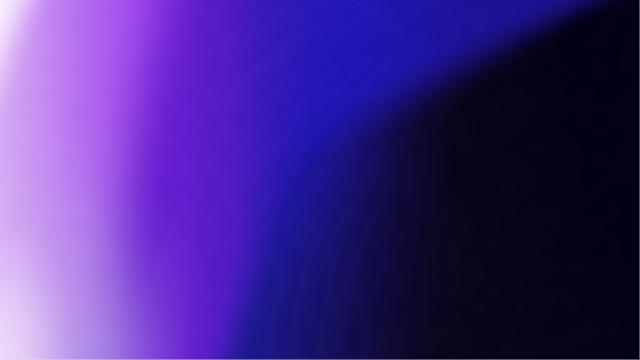
Write a WebGL 2 fragment shader that draws this background.

```glsl
#version 300 es
precision highp float;
// Soft leaning bands of light falling from white through orchid, violet and
// blue into near-black. Each band is a smoothstep across x whose centre and
// softness vary with height; arced streaks, mottling and a thin rim finish it.
uniform vec2 u_resolution;
out vec4 fragColor;

// 1 on the left of a soft vertical edge, 0 on its right.
float leftOf(float x, float centre, float halfWidth) {
    return 1.0 - smoothstep(centre - halfWidth, centre + halfWidth, x);
}

float hash(vec2 p) {
    return fract(sin(dot(p, vec2(12.99, 78.23))) * 43758.5);
}

float valueNoise(vec2 p) {
    vec2 cell = floor(p), f = fract(p);
    f = f * f * (3.0 - 2.0 * f);
    float low = mix(hash(cell), hash(cell + vec2(1, 0)), f.x);
    float high = mix(hash(cell + vec2(0, 1)), hash(cell + vec2(1, 1)), f.x);
    return mix(low, high, f.y);
}

// Blue field with the dark region below a slanted edge.
vec3 blueAndShadow(vec2 uv) {
    vec3 blue = mix(vec3(0.12, 0.10, 0.60), vec3(0.13, 0.087, 0.71), smoothstep(0.1, 0.7, uv.y));
    blue = mix(blue, vec3(0.11, 0.07, 0.57), smoothstep(0.5, 0.82, uv.x));
    vec3 black = mix(vec3(0.038, 0.022, 0.10), vec3(0.008, 0.003, 0.08),
                     smoothstep(0.65, 1.0, uv.x + 0.15 * (uv.y - 0.4)));

    float aboveEdge = uv.y - 1.0 - 0.8 * (uv.x - 0.97);
    float innerEdge = mix(-0.10, -0.03, smoothstep(0.65, 0.95, uv.x));
    float slant = 1.0 - smoothstep(innerEdge, 0.1, aboveEdge);
    float falloff = smoothstep(0.30 + 0.2 * uv.y, 0.74, uv.x);
    return mix(blue, black, slant * falloff);
}

void main() {
    vec2 uv = gl_FragCoord.xy / u_resolution;
    float x = uv.x, y = uv.y;
    vec3 color = blueAndShadow(uv);

    // Violet band: dims to the right, then ends on an edge sharper below.
    vec3 violet = mix(vec3(0.40, 0.115, 0.81), vec3(0.26, 0.105, 0.73), smoothstep(0.25, 0.44, x));
    float violetEdge = 0.353 + 0.19 * y - 0.1 * y * y;
    float violetSoft = 0.037 + 0.085 * y * y;
    color = mix(color, violet, leftOf(x, violetEdge, violetSoft));

    // Lavender haze over the foot of the violet.
    float haze = leftOf(x, 0.24, 0.1) * (1.0 - smoothstep(0.0, 0.5, y));
    color = mix(color, vec3(0.58, 0.42, 0.87), haze);

    // Orchid band with a straight leaning edge, paler at the bottom.
    vec3 orchid = mix(vec3(0.64, 0.50, 0.88), vec3(0.62, 0.27, 0.92), smoothstep(0.0, 0.7, y));
    color = mix(color, orchid, leftOf(x, 0.14 + 0.115 * y, 0.07));

    // Lilac wash along the left side.
    color = mix(color, vec3(0.86, 0.72, 0.96), leftOf(x, 0.095, 0.17));

    // White glows in the upper and lower left corners.
    float upperGlow = leftOf(x + 0.22 * (1.0 - y), 0.0375, 0.0475);
    float lowerGlow = 0.6 * (1.0 - smoothstep(0.0, 0.45, length(vec2(3.5 * x, y))));
    color = mix(color, vec3(0.99, 0.95, 1.0), max(upperGlow, lowerGlow));

    // Fine streaks along the arc of the shadow, and cloudy mottling.
    float across = x - 0.36 * y * y;
    float streaks = valueNoise(vec2(110.0 * across, 5.0 * y)) - 0.5;
    float streakZone = smoothstep(0.3, 0.42, x) * (1.0 - smoothstep(0.55, 0.7, x));
    float mottle = valueNoise(uv * vec2(48.0, 27.0)) - 0.5;
    color += 0.012 * streaks * streakZone + 0.010 * mottle;

    // Thin pale rim along the bottom and right borders.
    vec2 rimDistance = vec2((1.0 - x) * 16.0 / 9.0, y);
    float rim = 1.0 - smoothstep(0.001, 0.004, min(rimDistance.x, rimDistance.y));
    color = mix(color, vec3(0.9, 0.88, 0.96), 0.4 * rim);

    // Faint dither against banding.
    color += (hash(floor(uv * vec2(512.0, 288.0))) - 0.5) / 200.0;
    fragColor = vec4(color, 1.0);
}
```
